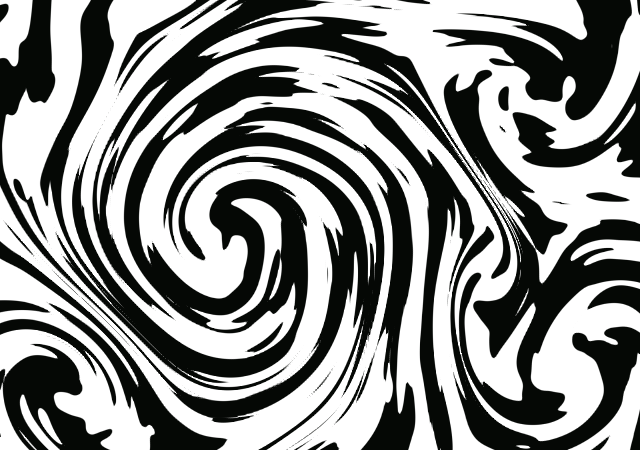
Reproduce this pattern procedurally as a WebGL 2 fragment shader.

```glsl
#version 300 es
precision highp float;
// Black and white marbled ink, stirred into spiral streaks by several vortices.

uniform vec2 u_resolution;
out vec4 fragColor;

// Each vortex: centre x, centre y, radius, total turn in radians.
const vec4 VORTICES[9] = vec4[9](
    vec4(0.55, 0.46, 0.34, 5.2),
    vec4(0.65, 0.41, 0.14, -3.6),
    vec4(0.46, 0.52, 0.12, 2.6),
    vec4(1.17, 0.74, 0.21, -3.4),
    vec4(1.07, 0.36, 0.17, -3.0),
    vec4(1.32, 0.20, 0.20, 3.0),
    vec4(0.17, 0.20, 0.18, -3.2),
    vec4(0.24, 0.94, 0.15, 2.0),
    vec4(0.80, 0.07, 0.15, 2.0));

vec2 turn(vec2 p, float angle) {
    float c = cos(angle), s = sin(angle);
    return vec2(c * p.x - s * p.y, s * p.x + c * p.y);
}

// Trace a point back through the stirring, in small area-preserving steps.
vec2 unstir(vec2 p) {
    const int STEPS = 12;
    for (int i = 0; i < STEPS; i++) {
        for (int j = 0; j < 9; j++) {
            vec4 vortex = VORTICES[j];
            vec2 offset = p - vortex.xy;
            float falloff = exp(-dot(offset, offset) / (vortex.z * vortex.z));
            p = vortex.xy + turn(offset, -vortex.w * falloff / float(STEPS));
        }
        // gentle cross currents
        p.x += 0.007 * sin(9.0 * p.y + 1.3);
        p.y += 0.007 * sin(10.0 * p.x + 4.1);
    }
    return p;
}

// Irregular blobs from layered, phase-bent sines in golden-angle directions.
float inkField(vec2 p) {
    float sum = 0.1, amplitude = 1.0, frequency = 21.0;
    for (int i = 0; i < 10; i++) {
        float n = float(i);
        vec2 along = turn(vec2(1.0, 0.0), 2.4 * n + 0.5);
        vec2 across = vec2(-along.y, along.x);
        float bend = 1.2 * sin(0.6 * frequency * dot(across, p) + 2.9 * n);
        sum += amplitude * sin(frequency * dot(along, p) + 1.7 * n + bend);
        amplitude *= 0.86;
        frequency *= 1.21;
    }
    return sum;
}

void main() {
    vec2 p = gl_FragCoord.xy / u_resolution.y;
    float field = inkField(unstir(p));

    // Threshold with an edge about one pixel wide
    float slope = max(length(vec2(dFdx(field), dFdy(field))), 1e-4);
    float paper = smoothstep(-0.75, 0.75, field / slope);
    fragColor = vec4(mix(vec3(0.02, 0.03, 0.02), vec3(1.0), paper), 1.0);
}
```
